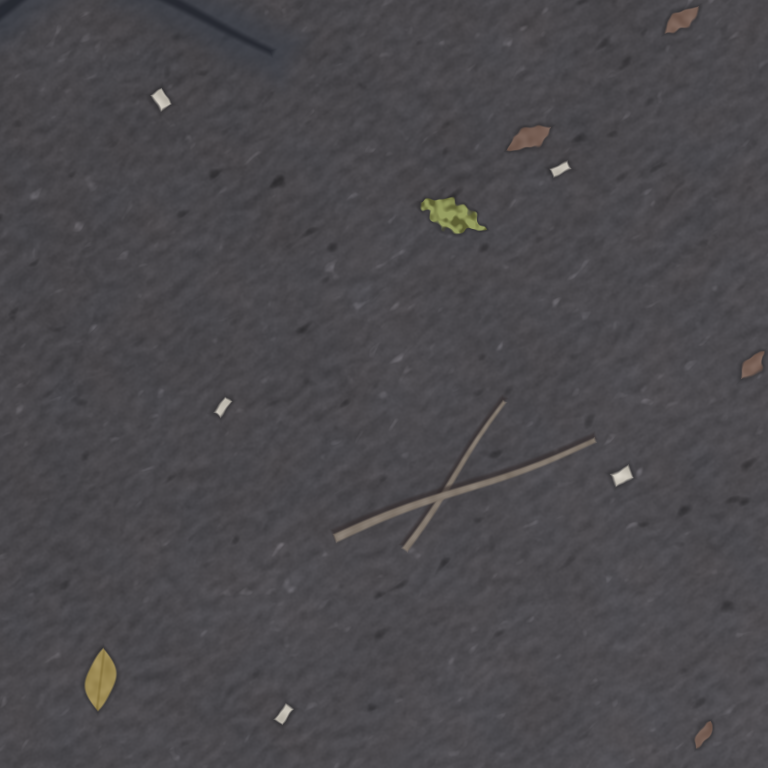
Reproduce this texture procedurally as a Shadertoy shader.

```glsl
// Dark asphalt with two crossed twigs, a few fallen leaves and pale chips.

vec2 randomGradient(vec2 cell) {
    vec3 h = fract(vec3(cell.xyx) * vec3(0.1031, 0.1030, 0.0973));
    h += dot(h, h.yzx + 33.33);
    return fract((h.xx + h.yz) * h.zy) * 2.0 - 1.0;
}

float gradientNoise(vec2 p) {
    vec2 i = floor(p), f = p - i;
    vec2 u = f * f * f * (f * (f * 6.0 - 15.0) + 10.0);
    vec2 e = vec2(1.0, 0.0);
    float low = mix(dot(randomGradient(i), f), dot(randomGradient(i + e), f - e), u.x);
    float high = mix(dot(randomGradient(i + e.yx), f - e.yx),
                     dot(randomGradient(i + 1.0), f - 1.0), u.x);
    return mix(low, high, u.y);
}

vec2 turn(vec2 p, float angle) {
    float c = cos(angle), s = sin(angle);
    return vec2(c * p.x + s * p.y, c * p.y - s * p.x);
}

float cover(float d) {
    return 1.0 - smoothstep(-0.002, 0.002, d);
}

// Pointed oval; size holds half length and half width
float leafShape(vec2 p, vec2 centre, float angle, vec2 size) {
    vec2 q = turn(p - centre, angle);
    float along = q.x / size.x;
    return abs(q.y + 0.1 * size.y * sin(along * 4.0)) - size.y * (1.0 - along * along);
}

float chipShape(vec2 p, vec2 centre, float angle, vec2 size) {
    vec2 d = abs(turn(p - centre, angle)) - size;
    return max(d.x, d.y);
}

// Thin tapering stroke with a slight S-shaped bend
float twigShape(vec2 p, vec2 a, vec2 b, float bend, float halfWidth) {
    vec2 axis = b - a;
    float len = length(axis);
    vec2 q = turn(p - a, atan(axis.y, axis.x));
    float t = q.x / len;
    float side = abs(q.y - bend * sin(6.283 * t)) - halfWidth * (1.0 - 0.45 * t);
    return max(side, (abs(t - 0.5) - 0.5) * len);
}

// Soft contact shadow, then the object itself
void lay(inout vec3 col, float d, vec3 colour) {
    col *= 1.0 - 0.22 * (1.0 - smoothstep(0.0, 0.008, d));
    col = mix(col, colour, cover(d));
}

vec3 asphalt(vec2 p) {
    vec2 warp = 0.006 * vec2(gradientNoise(p * 25.0), gradientNoise(p * 25.0 + 40.0));
    vec2 q = turn(p + warp, 0.65) * vec2(0.65, 1.1);
    float patches = gradientNoise(p * 7.0 + 3.0);
    float grain = gradientNoise(q * 55.0);
    float relief = grain - gradientNoise(q * 55.0 + vec2(0.15, 0.45));
    float fine = gradientNoise(q * 120.0 + 17.0);

    float tone = 0.288 + 0.018 * (p.x - p.y) + 0.02 * patches;
    tone += 0.025 * grain + 0.028 * relief + 0.035 * fine;
    tone += 0.015 * gradientNoise(p * 230.0);

    // Sparse bright stones and dark pits
    float stones = smoothstep(0.3, 0.65, gradientNoise(q * 68.0 + 71.0) + 0.2 * patches);
    float pits = smoothstep(0.32, 0.65, gradientNoise(q * 48.0 + 113.0) - 0.2 * patches);
    tone += 0.11 * stones * (0.7 + fine) - 0.085 * pits;

    float tint = gradientNoise(p * 18.0 + 9.0);
    return tone * vec3(1.01 + 0.025 * tint, 0.985, 1.035 - 0.02 * tint);
}

void mainImage(out vec4 fragColor, in vec2 fragCoord) {
    vec2 p = fragCoord / iResolution.xy;
    vec3 col = asphalt(p);
    float mottle = gradientNoise(p * 75.0);

    // Bluish shade and dark creases in the upper left corner
    float ridge = twigShape(p, vec2(0.19, 1.015), vec2(0.355, 0.932), 0.001, 0.006);
    float corner = twigShape(p, vec2(-0.02, 0.97), vec2(0.05, 1.02), 0.0, 0.009);
    float shade = 1.0 - smoothstep(0.0, 0.05, min(ridge, corner));
    col = mix(col, vec3(0.23, 0.25, 0.29), 0.6 * shade);
    col = mix(col, vec3(0.13, 0.14, 0.17), 0.8 * (1.0 - smoothstep(-0.004, 0.005, min(ridge, corner))));

    // Dry brown leaves along the right side
    for (int i = 0; i < 4; i++) {
        float k = float(i);
        vec2 centre = vec2(0.69 + 0.29 * sin(0.75 * k), 0.5 + 0.5 * cos(1.2 * k - 0.876));
        vec2 size = vec2(0.032, 0.013) * (1.0 - 0.13 * k);
        float d = leafShape(p, centre, 0.45 + 0.2 * k, size) + 0.006 * mottle;
        lay(col, d, vec3(0.46, 0.37, 0.33) + 0.12 * mottle);
    }

    // Yellow leaf with a midrib, and a ragged green leaf
    vec2 yellowCentre = vec2(0.131, 0.115);
    float rib = abs(turn(p - yellowCentre, 1.45).y);
    float yellow = leafShape(p, yellowCentre, 1.45, vec2(0.041, 0.019));
    lay(col, yellow, vec3(0.61, 0.54, 0.33) + 0.1 * mottle - 0.07 * (1.0 - smoothstep(0.0, 0.003, rib)));
    float green = leafShape(p, vec2(0.587, 0.72), -0.42, vec2(0.044, 0.019)) + 0.014 * mottle;
    float blotch = smoothstep(-0.15, 0.25, gradientNoise(p * 95.0 + 5.0));
    lay(col, green, mix(vec3(0.59, 0.62, 0.38), vec3(0.36, 0.37, 0.2), blotch));

    // Pale chips in a descending zigzag
    for (int i = 0; i < 5; i++) {
        float k = float(i), odd = mod(k, 2.0);
        vec2 centre = vec2(0.21 + 0.48 * odd + 0.04 * k, 0.87 - 0.2 * k + 0.11 * odd);
        vec2 size = vec2(0.012, 0.006 + 0.002 * cos(2.0 * k));
        float d = chipShape(p, centre, 0.95 - 0.5 * odd + 1.2 * step(k, 0.5), size);
        lay(col, d + 0.003 * mottle, vec3(0.76, 0.74, 0.7) + 0.15 * mottle);
    }

    // Crossed twigs, each with a shadow along its upper side
    for (int i = 0; i < 2; i++) {
        bool steep = i == 0;
        vec2 a = steep ? vec2(0.527, 0.284) : vec2(0.436, 0.299);
        vec2 b = steep ? vec2(0.657, 0.477) : vec2(0.775, 0.427);
        float bend = steep ? -0.002 : 0.004, width = steep ? 0.0042 : 0.0056;
        float shadow = twigShape(p - vec2(-0.001, 0.005), a, b, bend, width);
        col = mix(col, vec3(0.19, 0.16, 0.16), 0.6 * (1.0 - smoothstep(-0.002, 0.004, shadow)));
        float d = twigShape(p, a, b, bend, width);
        col = mix(col, vec3(0.51, 0.47, 0.43) + 0.08 * mottle - 8.0 * (d + 0.003), cover(d));
    }

    fragColor = vec4(clamp(col, 0.0, 1.0), 1.0);
}
```
